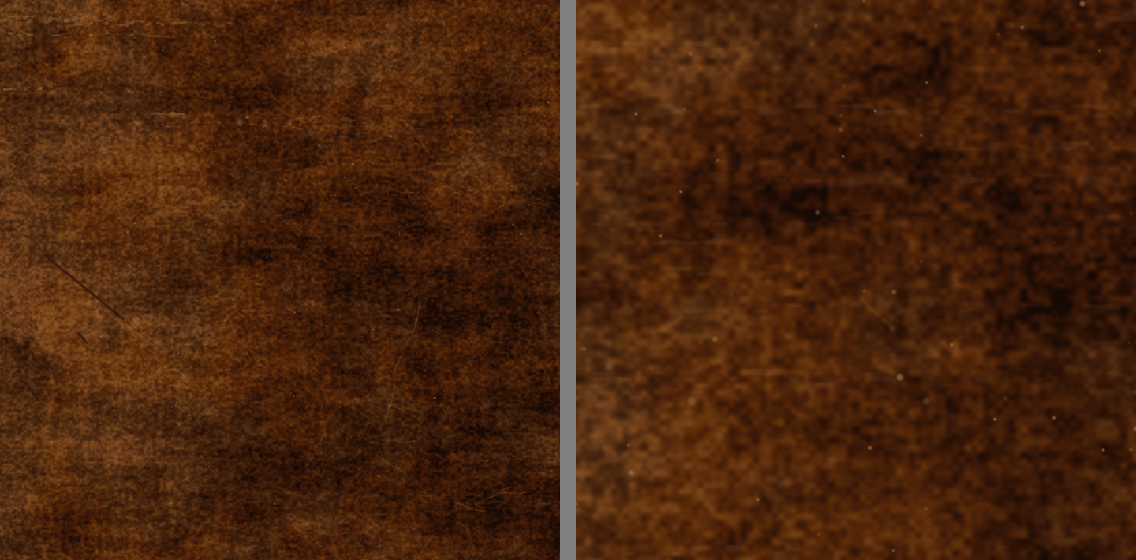
Left: the whole. Right: its middle third, enlarged.
A three.js fragment shader for this texture:

```glsl
// Old varnished wood: a tone field of blotches, horizontal grain and fine grit
// runs through a brown colour ramp, darkened by soft stains and then marked
// with scratches, worn dashes and pale dust specks.

varying vec2 vUv;

const vec3 SOOT   = vec3(0.090, 0.036, 0.015);
const vec3 UMBER  = vec3(0.190, 0.074, 0.022);
const vec3 BROWN  = vec3(0.275, 0.118, 0.030);
const vec3 RUST   = vec3(0.355, 0.167, 0.034);
const vec3 AMBER  = vec3(0.440, 0.243, 0.078);
const vec3 HONEY  = vec3(0.600, 0.375, 0.155);
const vec3 DULL   = vec3(1.560, 0.890, 0.400); // tint of dry, matt varnish
const vec3 DUST   = vec3(0.660, 0.500, 0.310);

const float BASE_TONE     = 0.52;
const float SIDE_FADE     = 0.28;  // light left to dark right
const float BLOTCH_AMOUNT = 0.80;
const float STREAK_AMOUNT = 0.50;
const float WEAVE_AMOUNT  = 0.17;
const float GRIT_AMOUNT   = 0.66;
const float STAIN_CELLS   = 9.0;
const float STAIN_AMOUNT  = 0.27;
const float SPECK_CELLS   = 64.0;
const int   SCRATCHES     = 20;

float hash(vec2 p) {
  vec3 q = fract(p.xyx * vec3(0.1031, 0.1030, 0.0973));
  q += dot(q, q.yzx + 33.33);
  return fract((q.x + q.y) * q.z);
}

vec2 hash2(vec2 p) {
  return vec2(hash(p), hash(p + 47.3));
}

float noise(vec2 p) {
  vec2 i = floor(p);
  vec2 f = fract(p);
  f = f * f * (3.0 - 2.0 * f);
  return mix(mix(hash(i), hash(i + vec2(1.0, 0.0)), f.x),
             mix(hash(i + vec2(0.0, 1.0)), hash(i + 1.0), f.x), f.y);
}

float fbm(vec2 p) {
  float sum = 0.0;
  float gain = 0.43;
  for (int i = 0; i < 5; i++) {
    sum += gain * noise(p);
    p = mat2(1.96, 0.28, -0.28, 1.96) * p + 17.7;
    gain *= 0.62;
  }
  return sum;
}

float segment(vec2 p, vec2 a, vec2 b) {
  vec2 ab = b - a;
  return length(p - a - ab * clamp(dot(p - a, ab) / dot(ab, ab), 0.0, 1.0));
}

float glow(vec2 p, vec2 centre, vec2 size) {
  vec2 d = (p - centre) / size;
  return exp(-dot(d, d));
}

// Soft round stains, more frequent toward the right
float stains(vec2 p) {
  vec2 cell = floor(p * STAIN_CELLS);
  float sum = 0.0;
  for (int j = -1; j <= 1; j++) {
    for (int i = -1; i <= 1; i++) {
      vec2 id = cell + vec2(float(i), float(j));
      vec2 centre = (id + hash2(id + 5.0)) / STAIN_CELLS;
      float present = step(hash(id + 91.0), 0.05 + 0.45 * centre.x);
      sum += present * glow(p, centre, vec2(mix(0.012, 0.034, hash(id + 13.0))));
    }
  }
  return min(sum, 1.2);
}

// Tiny dust grains of varied size and strength
float specks(vec2 p) {
  vec2 id = floor(p * SPECK_CELLS);
  vec2 centre = 0.25 + 0.5 * hash2(id + 3.0);
  float size = pow(hash(id + 29.0), 6.0);
  float radius = mix(0.06, 0.17, size);
  float shape = 1.0 - smoothstep(radius * 0.3, radius * 1.5, length(fract(p * SPECK_CELLS) - centre));
  return shape * step(hash(id + 71.0), 0.10) * mix(0.15, 0.65, hash(id + 8.0));
}

// Fine pale hairlines at scattered angles
float hairlines(vec2 p) {
  float sum = 0.0;
  for (int i = 0; i < SCRATCHES; i++) {
    vec2 id = vec2(float(i), 7.0);
    vec2 start = hash2(id) * vec2(0.65, 0.9) + vec2(0.35, 0.05);
    float angle = 6.2832 * hash(id + 19.0);
    vec2 reach = vec2(cos(angle), sin(angle)) * mix(0.02, 0.07, hash(id + 31.0));
    sum += 1.0 - smoothstep(0.0004, 0.0024, segment(p, start, start + reach));
  }
  return min(sum, 1.0);
}

float rise(float low, float high, float t) {
  return clamp((t - low) / (high - low), 0.0, 1.0);
}

vec3 ramp(float t) {
  vec3 c = mix(SOOT, UMBER, rise(-0.02, 0.22, t));
  c = mix(c, BROWN, rise(0.22, 0.44, t));
  c = mix(c, RUST, rise(0.44, 0.64, t));
  c = mix(c, AMBER, rise(0.64, 0.86, t));
  return mix(c, HONEY, rise(0.86, 1.30, t));
}

void main() {
  vec2 p = vUv;
  vec2 warp = vec2(fbm(p * 14.0), fbm(p * 14.0 + 60.0)) - 0.5;
  vec2 bent = p + 0.03 * warp;

  // Broad light and shade
  float tone = BASE_TONE + SIDE_FADE * (0.5 - p.x);
  tone += 0.12 * glow(p, vec2(0.20, 0.48), vec2(0.26, 0.20));
  tone += 0.10 * glow(p, vec2(0.65, 0.92), vec2(0.30, 0.14));
  tone -= 0.13 * glow(p, vec2(0.47, 0.50), vec2(0.07, 0.25));
  tone -= 0.12 * glow(p, vec2(0.50, 0.12), vec2(0.16, 0.10));
  tone -= 0.10 * glow(p, vec2(0.82, 0.40), vec2(0.22, 0.20));
  tone -= 0.08 * glow(p, vec2(0.28, 0.88), vec2(0.22, 0.14));

  // Blotches, wood grain and grit
  float grit = 0.55 * noise(p * vec2(150.0, 195.0)) + 0.45 * noise(p * 270.0 + 9.0);
  tone += BLOTCH_AMOUNT * (fbm(bent * vec2(7.0, 11.0) + 3.0) - 0.51);
  tone += STREAK_AMOUNT * (fbm(bent * vec2(13.0, 62.0) + 21.0) - 0.51);
  tone += WEAVE_AMOUNT * (noise(bent * vec2(130.0, 12.0)) - 0.5);
  tone += GRIT_AMOUNT * (grit - 0.5);
  tone -= STAIN_AMOUNT * stains(p + 0.06 * warp);
  vec3 colour = ramp(tone);

  // Matt varnish, strongest along the left edge and on lighter wood
  float matt = fbm(bent * 9.0 + 40.0) + 0.35 * exp(-p.x * 9.0);
  float luma = dot(colour, vec3(0.2126, 0.7152, 0.0722));
  float mattness = smoothstep(0.46, 0.72, matt) * smoothstep(0.06, 0.20, luma);
  colour = mix(colour, luma * DULL, 0.75 * mattness);

  // Worn dashes along the grain, mostly at upper left
  float rows = smoothstep(0.66, 0.86, noise(vec2(p.x * 3.0, p.y * 95.0 + warp.x)));
  float dashes = rows * smoothstep(0.55, 0.85, noise(p * vec2(110.0, 270.0)));
  float wornArea = 0.2 + 0.8 * glow(p, vec2(0.22, 0.86), vec2(0.30, 0.13));
  colour = mix(colour, DUST, 0.65 * dashes * wornArea);

  // Scratches and dust
  colour = mix(colour, AMBER, 0.5 * hairlines(p + 0.02 * warp) * (0.4 + grit));
  float gouge = segment(p, vec2(0.085, 0.540), vec2(0.220, 0.430));
  float nick = segment(p, vec2(0.140, 0.405), vec2(0.155, 0.388));
  float tail = segment(p, vec2(0.225, 0.425), vec2(0.290, 0.375));
  float cut = 1.0 - smoothstep(0.0006, 0.0030, min(gouge, nick));
  cut = max(cut, 0.4 * (1.0 - smoothstep(0.0005, 0.0025, tail)));
  colour = mix(colour, UMBER, 0.8 * cut);
  colour = mix(colour, DUST, specks(p));

  gl_FragColor = vec4(colour, 1.0);
}
```
